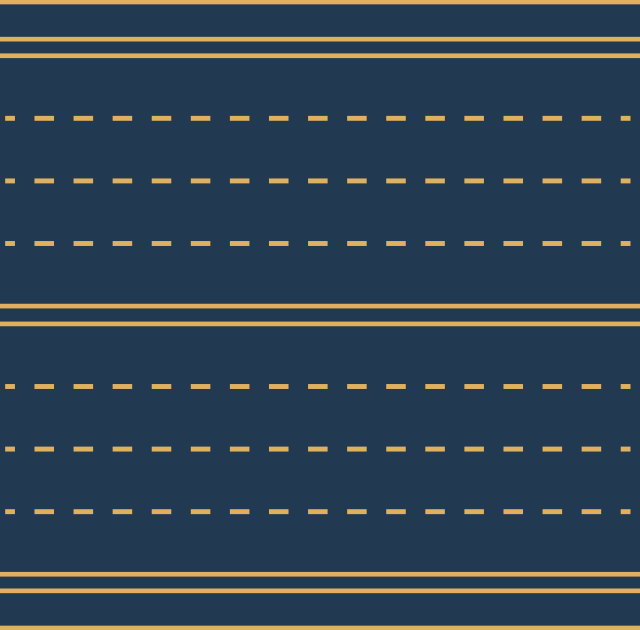
A WebGL 1 fragment shader for this pattern:

```glsl
precision highp float;

// Gold ruled bands on flat navy: two mirrored panels, each with three dashed
// rows between solid rules, plus an outer rule and an edge border.
// Rows come from a rounded repeat of the distance to the horizontal midline.

uniform vec2 u_resolution;

const float CANVAS_HEIGHT = 756.0;  // design units down the canvas
const vec3 NAVY = vec3(0.133, 0.227, 0.318);
const vec3 GOLD = vec3(0.875, 0.694, 0.369);

// Antialiased coverage of a band around zero distance
float band(float dist, float halfWidth, float pixel) {
  return clamp((halfWidth - abs(dist)) / pixel + 0.5, 0.0, 1.0);
}

// Dashes centred on multiples of the period, cut off at both row ends
float dashes(float x, float period, float count, float pixel) {
  float local = (fract(x / period + 0.5) - 0.5) * period;
  float halfRow = 0.5 * period * count;
  return band(local, 0.25 * period, pixel) * band(x - halfRow, halfRow, pixel);
}

// Five evenly spaced rows per panel: first and last solid, the rest dashed
float panelRows(vec2 p, float firstRow, float spacing, float pixel) {
  float row = clamp(floor((p.y - firstRow) / spacing + 0.5), 0.0, 4.0);
  float dist = p.y - firstRow - row * spacing;
  float isDashed = step(0.5, row) * step(row, 3.5);
  float solid = band(dist, 2.8, pixel);
  float dashed = band(dist, 2.95, pixel) * dashes(p.x, 46.9, 16.0, pixel);
  return mix(solid, dashed, isDashed);
}

void main() {
  float pixel = CANVAS_HEIGHT / u_resolution.y;
  vec2 p = gl_FragCoord.xy * pixel;
  float fromMiddle = abs(p.y - 0.5 * CANVAS_HEIGHT);

  float ink = panelRows(vec2(p.x - 6.2, fromMiddle), 10.7, 75.1, pixel);
  ink = max(ink, band(fromMiddle - 331.0, 2.8, pixel));  // outer rule
  ink = max(ink, band(fromMiddle - 375.6, 2.8, pixel));  // edge border

  gl_FragColor = vec4(mix(NAVY, GOLD, ink), 1.0);
}
```
